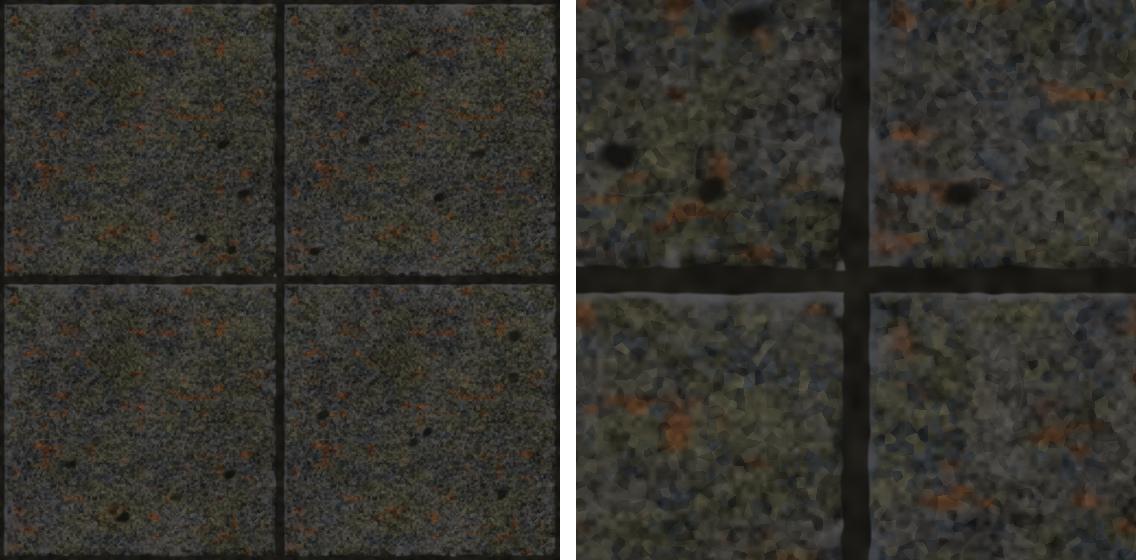
Left: the whole. Right: its middle third, enlarged.
Write a Shadertoy shader that draws this texture.

```glsl
// Dark weathered stone floor: two by two square slabs with worn rims, pits and narrow grout.

const float TILES = 2.0;         // slabs across and down
const float GROUT_HALF = 0.015;  // half joint width, in slabs
const float EDGE_WEAR = 0.012;   // raggedness of the slab outline
const float RIM_WIDTH = 0.013;   // bright worn line along the top
const int PITS = 7;              // holes per slab
const float PIT_RADIUS = 0.034;
const float PIT_TILT = 0.4;
const float GRAIN_CELLS = 84.0;  // mineral grains across a slab

const vec3 OLIVE = vec3(0.212, 0.208, 0.158);
const vec3 GREY = vec3(0.212, 0.205, 0.195);
const vec3 BLUE = vec3(0.150, 0.168, 0.190);
const vec3 RUST = vec3(0.310, 0.180, 0.095);
const vec3 WORN = vec3(0.300, 0.298, 0.310);
const vec3 PIT_DARK = vec3(0.060, 0.060, 0.050);
const vec3 PIT_RIM = vec3(0.290, 0.285, 0.180);
const vec3 GROUT_DARK = vec3(0.085, 0.082, 0.072);
const vec3 GROUT_MOSS = vec3(0.135, 0.130, 0.100);

vec3 hash3(vec2 p) {
    vec3 q = fract(p.xyx * vec3(0.1031, 0.1030, 0.0973));
    q += dot(q, q.yxz + 33.33);
    return fract((q.xxy + q.yzz) * q.zyx);
}

// Three channels of value noise that wrap after n cells.
vec3 noise3(vec2 p, vec2 n) {
    p *= n;
    vec2 i = floor(p), f = fract(p);
    f = f * f * (3.0 - 2.0 * f);
    vec2 a = mod(i, n), b = mod(i + 1.0, n);
    return mix(mix(hash3(a), hash3(vec2(b.x, a.y)), f.x),
               mix(hash3(vec2(a.x, b.y)), hash3(b), f.x), f.y);
}

// Wrapping cellular noise: random values of the nearest grain.
vec3 grains(vec2 p, float n) {
    p *= n;
    vec2 cell = floor(p);
    float nearest = 9.0;
    vec3 value = vec3(0.0);
    for (int y = -1; y <= 1; y++)
    for (int x = -1; x <= 1; x++) {
        vec2 c = cell + vec2(x, y);
        vec3 h = hash3(mod(c, n) + 7.0);
        vec2 d = c + h.xy - p;
        float dist = dot(d, d);
        if (dist < nearest) { nearest = dist; value = hash3(mod(c, n) + 151.0); }
    }
    return value;
}

// Mottled stone, shared by every slab.
vec3 stone(vec2 t) {
    vec3 broad = noise3(t, vec2(5.0, 6.0));
    vec3 blotch = noise3(t, vec2(18.0, 27.0));
    vec3 streak = noise3(t, vec2(38.0, 64.0));
    vec3 fine = noise3(t, vec2(128.0));
    vec3 grain = grains(t, GRAIN_CELLS);

    vec3 col = mix(OLIVE, GREY, smoothstep(0.25, 0.75, 0.5 * broad.x + 0.5 * blotch.x));
    col = mix(col, BLUE, 0.75 * smoothstep(0.5, 0.85, 0.55 * blotch.y + 0.45 * grain.y));
    float rust = smoothstep(0.66, 0.88, 0.65 * blotch.z + 0.35 * streak.z);
    col = mix(col, RUST, 0.7 * rust);
    float shade = 0.42 * (grain.x - 0.5) + 0.55 * (fine.x - 0.5)
                + 0.35 * (streak.x - 0.5) + 0.22 * (broad.y - 0.5);
    col *= 1.02 + shade;

    // Faint scratches along noise contours.
    float vein = abs(noise3(t, vec2(13.0, 15.0)).x - 0.5 + 0.12 * (streak.y - 0.5));
    float scratch = (1.0 - smoothstep(0.0, 0.035, vein)) * smoothstep(0.5, 0.8, broad.z);
    return mix(col, WORN, 0.3 * scratch);
}

// Tilted holes, some shallow with a pale lower rim; placed anew in each slab.
vec3 addPits(vec3 col, vec2 t, vec2 slab) {
    float c = cos(PIT_TILT), s = sin(PIT_TILT);
    float rough = noise3(t, vec2(44.0)).y - 0.5;
    for (int i = 0; i < PITS; i++) {
        vec2 seed = slab * 17.0 + vec2(float(i) * 5.0 + 3.0, 29.0);
        vec3 place = hash3(seed), kind = hash3(seed + 61.0);
        vec2 d = t - mix(vec2(0.1), vec2(0.9), place.xy);
        float radius = PIT_RADIUS * mix(0.65, 1.1, place.z);
        vec2 q = vec2(c * d.x + s * d.y, (c * d.y - s * d.x) * 1.55) / radius;
        float r = length(q) + 0.7 * rough;
        float ringed = step(0.65, kind.x);
        float ring = exp(-pow((length(d) / radius - 0.85) * 5.0, 2.0));
        ring *= smoothstep(0.6, -0.5, d.y / radius);
        col = mix(col, PIT_RIM, ring * mix(0.15, 0.6, ringed));
        float depth = mix(0.55, 0.95, kind.y) * mix(1.0, 0.6, ringed);
        col = mix(col, PIT_DARK, depth * (1.0 - smoothstep(0.35, 1.1, r)));
    }
    return col;
}

void mainImage(out vec4 fragColor, in vec2 fragCoord) {
    vec2 uv = fragCoord / iResolution.xy;
    vec2 t = fract(uv * TILES);
    vec2 slab = floor(uv * TILES);
    float aa = TILES / min(iResolution.x, iResolution.y);

    // Ragged distances to the slab sides; bottom and right are the most chipped.
    vec3 wob = noise3(uv, vec2(46.0)), chip = noise3(uv, vec2(110.0));
    vec2 wear = EDGE_WEAR * (0.65 * wob.xy + 0.35 * chip.xy - 0.5);
    vec2 low = t - GROUT_HALF + wear * vec2(0.5, 1.3);
    vec2 high = 1.0 - t - GROUT_HALF + wear.yx * vec2(1.1, 0.5);
    float inside = min(min(low.x, low.y), min(high.x, high.y));

    vec3 col = addPits(stone(t), t, slab);

    // Worn rims: crisp top line, cool left line, scattered flakes all round.
    float patchy = smoothstep(0.25, 0.75, 0.6 * wob.z + 0.4 * chip.z);
    float top = 1.0 - smoothstep(0.0, RIM_WIDTH * (0.7 + patchy), high.y);
    float left = 1.0 - smoothstep(0.0, RIM_WIDTH * 1.3, low.x);
    float band = 1.0 - smoothstep(0.0, 0.075, min(inside, high.y * 0.7));
    float flakes = band * smoothstep(0.5, 0.72, 0.6 * wob.z + 0.4 * chip.x);
    col = mix(col, WORN * (0.8 + 0.4 * chip.y), 0.6 * flakes);
    col = mix(col, WORN * vec3(0.86, 0.93, 1.0), left * (0.2 + 0.45 * patchy));
    col = mix(col, WORN * 1.1, top * (0.35 + 0.5 * patchy));
    float under = 1.0 - smoothstep(0.0, 0.025, min(low.y, high.x));
    col *= 1.0 - 0.3 * under * (1.0 - flakes);

    // Gritty joints with a little moss.
    vec3 joint = mix(GROUT_DARK, GROUT_MOSS, 0.6 * wob.x * wob.y + 0.5 * chip.z * wob.z);
    joint *= 0.75 + 0.5 * chip.x;
    col = mix(joint, col, smoothstep(-aa, aa + 0.002, inside));

    fragColor = vec4(col, 1.0);
}
```
